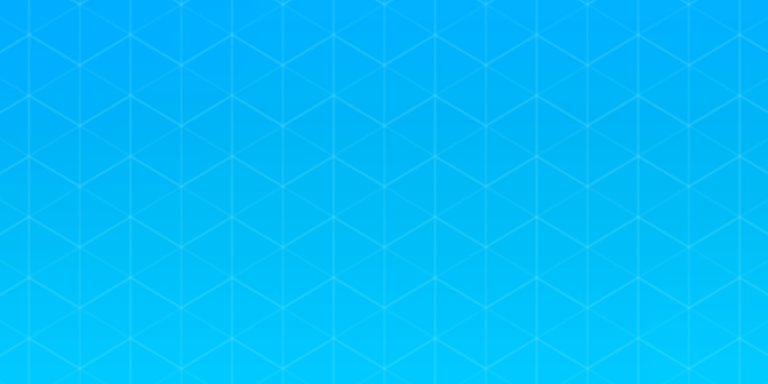
A Shadertoy shader for this background:

```glsl
// Isometric line lattice over a sky-blue vertical gradient.
// Upright lines and two mirrored zigzags, one bright and one faint, meet at
// shared vertices; broad, barely visible discs tint two opposite corners.

const vec3 TOP_BLUE    = vec3(0.000, 0.698, 1.000);
const vec3 UPPER_BLUE  = vec3(0.000, 0.712, 0.965);
const vec3 MIDDLE_BLUE = vec3(0.000, 0.740, 0.965);
const vec3 BOTTOM_CYAN = vec3(0.000, 0.790, 1.000);
const vec3 LINE_COLOR  = vec3(0.500, 0.930, 1.000);

// Lengths are fractions of the canvas height
const vec2 CELL = vec2(0.1322, 0.1581);
const vec2 FIRST_VERTEX = vec2(0.0755, 0.0905);
const float HALF_WIDTH = 0.0033;

float hash(float n) {
    return fract(sin(n * 12.9898) * 43758.5453);
}

// Distance from t to the nearest integer
float nearestInteger(float t) {
    return abs(fract(t + 0.5) - 0.5);
}

// Soft coverage of a line at the given distance
float stroke(float dist, float halfWidth, float blur) {
    return 1.0 - smoothstep(halfWidth - blur, halfWidth + blur, dist);
}

float disc(vec2 p, vec2 center, float radius, float blur) {
    return 1.0 - smoothstep(radius - blur, radius + blur, length(p - center));
}

// Gradient running from the top (0) to the bottom (1)
vec3 skyGradient(float depth) {
    vec3 color = mix(TOP_BLUE, UPPER_BLUE, smoothstep(0.0, 0.36, depth));
    color = mix(color, MIDDLE_BLUE, clamp((depth - 0.32) / 0.26, 0.0, 1.0));
    return mix(color, BOTTOM_CYAN, clamp((depth - 0.58) / 0.40, 0.0, 1.0));
}

// Stepped blue discs at top left and a pale one at bottom right
vec3 cornerTint(vec2 p, float aspect, float blur) {
    vec3 tint = vec3(0.0);
    for (int i = 0; i < 3; i++) {
        float radius = 0.25 + 0.21 * float(i);
        tint += vec3(0.0, -0.006, 0.004) * disc(p, vec2(0.0), radius, blur);
    }
    return tint + vec3(0.0, 0.006, 0.003) * disc(p, vec2(aspect, 0.88), 0.32, blur);
}

// Combined opacity of the three line families
float latticeOpacity(vec2 p, float blur) {
    vec2 g = (p - FIRST_VERTEX) / CELL;
    float fold = 0.5 * abs(mod(g.x + 1.0, 2.0) - 1.0);
    float toDistance = CELL.y * CELL.x / length(vec2(CELL.x, 0.5 * CELL.y));

    float bright = stroke(nearestInteger(g.y - fold) * toDistance, HALF_WIDTH, blur);
    float faint = stroke(nearestInteger(g.y + fold) * toDistance, HALF_WIDTH, blur);
    float upright = stroke(nearestInteger(g.x) * CELL.x, HALF_WIDTH, blur);

    // Every second upright is dimmer, with a slight drift between columns
    float column = floor(g.x + 0.5);
    float uprightOpacity = mix(0.16, 0.12, mod(column, 2.0)) + 0.02 * (hash(column) - 0.5);

    float clear = (1.0 - 0.18 * bright) * (1.0 - 0.08 * faint);
    return 1.0 - clear * (1.0 - uprightOpacity * upright);
}

void mainImage(out vec4 fragColor, in vec2 fragCoord) {
    float pixel = 1.0 / iResolution.y;
    float aspect = iResolution.x * pixel;
    vec2 p = vec2(fragCoord.x * pixel, 1.0 - fragCoord.y * pixel);

    vec3 color = skyGradient(p.y) + cornerTint(p, aspect, 0.015);
    float blur = max(0.0026, 0.6 * pixel);
    color = mix(color, LINE_COLOR, latticeOpacity(p, blur));
    fragColor = vec4(clamp(color, 0.0, 1.0), 1.0);
}
```
